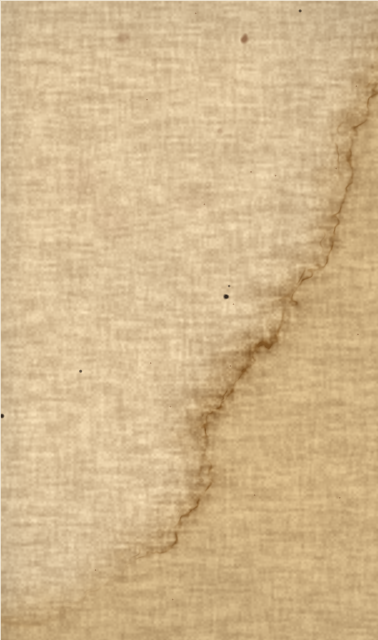
Reproduce this texture procedurally as a Shadertoy shader.

```glsl
#define PALE vec3(0.868, 0.768, 0.612)
#define TANNED vec3(0.815, 0.693, 0.500)
#define STAIN_INK vec3(0.47, 0.29, 0.09)
#define WEFT_SCALE vec2(36.0, 175.0)
#define WARP_SCALE vec2(190.0, 48.0)
#define WEAVE_DEPTH 0.25
#define HALO_LEFT 0.036
#define HALO_RIGHT 0.014
#define LINE_WIDTH 0.0027
#define EDGE_JAG 0.024
#define FRAY 0.010
#define FLECK_CELLS 24.0

float hash(vec2 p) {
    return fract(sin(dot(p, vec2(127.1, 311.7))) * 43758.5453);
}

float noise(vec2 p) {
    vec2 i = floor(p), f = fract(p);
    f = f * f * (3.0 - 2.0 * f);
    return mix(mix(hash(i), hash(i + vec2(1, 0)), f.x),
               mix(hash(i + vec2(0, 1)), hash(i + vec2(1, 1)), f.x), f.y);
}

float fbm(vec2 p) {
    float sum = 0.0, amp = 0.5;
    for (int i = 0; i < 4; i++) {
        sum += amp * noise(p);
        p = p * 2.03 + 17.3;
        amp *= 0.5;
    }
    return sum / 0.9375;
}

float segmentDistance(vec2 p, vec2 a, vec2 b) {
    vec2 ab = b - a;
    return length(p - a - ab * clamp(dot(p - a, ab) / dot(ab, ab), 0.0, 1.0));
}

// Distance to the tide line, positive on its right side
float tideLine(vec2 p) {
    const int COUNT = 17;
    vec2 path[COUNT] = vec2[COUNT](
        vec2(0.66, 0.98), vec2(0.592, 0.866), vec2(0.553, 0.785), vec2(0.547, 0.746),
        vec2(0.523, 0.629), vec2(0.501, 0.586), vec2(0.469, 0.551), vec2(0.427, 0.473),
        vec2(0.384, 0.427), vec2(0.320, 0.336), vec2(0.315, 0.297), vec2(0.337, 0.253),
        vec2(0.306, 0.203), vec2(0.267, 0.154), vec2(0.221, 0.135), vec2(0.13, 0.056),
        vec2(-0.03, 0.022));
    float dist = 1e3, edgeX = p.y > 0.5 ? 0.66 : -0.03;
    for (int i = 0; i < COUNT - 1; i++) {
        vec2 a = path[i], b = path[i + 1];
        dist = min(dist, segmentDistance(p, a, b));
        if (p.y <= a.y && p.y > b.y) edgeX = mix(a.x, b.x, (a.y - p.y) / (a.y - b.y));
    }
    return p.x > edgeX ? dist : -dist;
}

// Soft round mark
float spot(vec2 p, vec2 centre, float radius) {
    return 1.0 - smoothstep(0.2 * radius, radius, length(p - centre));
}

// Crossed threads, centred on zero
float weave(vec2 p) {
    vec2 q = p + 0.006 * vec2(noise(p * 40.0), noise(p * 30.0 + 9.0));
    float weft = noise(q * WEFT_SCALE) + 0.45 * noise(q * WEFT_SCALE * vec2(0.45, 0.6) + 31.0);
    float warp = noise(q * WARP_SCALE + 57.0);
    float grain = noise(p * 256.0);
    return 0.5 * (weft - 0.725) + 0.36 * (warp - 0.5) + 0.36 * (grain - 0.5);
}

// Sparse random flecks, one candidate per cell
float flecks(vec2 p) {
    vec2 cell = floor(p * FLECK_CELLS), local = fract(p * FLECK_CELLS);
    vec2 centre = 0.2 + 0.6 * vec2(hash(cell + 11.0), hash(cell + 23.0));
    return step(0.95, hash(cell + 4.7)) * spot(local, centre, 0.05);
}

void mainImage(out vec4 fragColor, in vec2 fragCoord) {
    vec2 p = fragCoord / iResolution.y;
    float width = iResolution.x / iResolution.y;
    float cloud = fbm(p * 9.0);
    float thread = weave(p);

    // Base tone, split by the tide line
    vec2 jag = vec2(fbm(p * 28.0), fbm(p * 28.0 + 71.0)) - 0.5;
    vec2 fray = vec2(noise(p * 95.0 + 13.0), noise(p * 95.0 + 47.0)) - 0.5;
    float tide = tideLine(p + EDGE_JAG * jag + FRAY * fray);
    float side = smoothstep(-0.07, 0.03, tide);
    vec3 color = mix(PALE, TANNED, 0.9 * side);
    color *= 1.0 + 0.06 * (cloud - 0.5);
    color *= 1.0 - 0.05 * smoothstep(0.85, 1.0, p.y) - 0.045 * smoothstep(0.3, 0.0, p.y);
    color *= 1.0 - 0.05 * smoothstep(0.05, 0.0, p.x) - 0.05 * smoothstep(0.4, width, p.x) * p.y;

    // Stain halo and its broken double rim
    float strength = mix(0.25, 1.0, smoothstep(0.115, 0.155, p.y));
    float halo = exp(-abs(tide) / (tide < 0.0 ? HALO_LEFT : HALO_RIGHT));
    float heavy = 0.75 + 0.45 * exp(-pow((p.y - 0.41) / 0.12, 2.0));
    float blotch = max(0.2 + 1.5 * fbm(p * vec2(32.0, 48.0) + 5.0) - 1.1 * thread, 0.0);
    float broken = smoothstep(0.25, 0.75, noise(p * 75.0));
    float rim = exp(-pow(tide / LINE_WIDTH, 2.0)) * (0.2 + 0.8 * broken);
    float strand = tide + 0.013 + 0.03 * (noise(p * 24.0 + 3.0) - 0.5);
    float inner = exp(-pow(strand / LINE_WIDTH, 2.0)) * smoothstep(0.4, 0.8, noise(p * 60.0 + 8.0));
    float stain = strength * (0.40 * halo * heavy * blotch + 0.36 * rim + 0.26 * inner);
    color = mix(color, STAIN_INK, clamp(stain, 0.0, 0.85));

    // Brown rim pooled in the lower left corner
    float pool = p.y - 0.027 - 0.03 * smoothstep(0.05, 0.16, p.x) + 0.016 * jag.y;
    color = mix(color, STAIN_INK, 0.22 * exp(-pow(pool / 0.006, 2.0)) * smoothstep(0.17, 0.0, p.x));

    // Faint bruises in the cloth
    vec2 soft = p + 0.05 * jag;
    float bruise = spot(soft, vec2(0.125, 0.715), 0.045) + spot(soft, vec2(0.175, 0.655), 0.04)
                 + 0.6 * spot(soft, vec2(0.06, 0.74), 0.03) + 0.6 * spot(soft, vec2(0.305, 0.69), 0.04);
    color = mix(color, vec3(0.70, 0.54, 0.42), 0.17 * bruise);

    // Thread relief, with warm shadows
    color *= 1.0 + WEAVE_DEPTH * thread * vec3(0.85, 1.05, 1.3);

    // Specks with ragged outlines
    vec2 s = p + 0.5 * FRAY * fray;
    float brown = 0.7 * spot(s, vec2(0.383, 0.939), 0.009) + 0.3 * spot(s, vec2(0.193, 0.941), 0.014)
                + 0.3 * spot(s, vec2(0.345, 0.796), 0.008) + 0.4 * flecks(p);
    float black = spot(s, vec2(0.353, 0.536), 0.0055) + spot(p, vec2(0.003, 0.350), 0.005)
                + 0.7 * spot(p, vec2(0.469, 0.983), 0.0035) + 0.7 * spot(p, vec2(0.126, 0.420), 0.0035)
                + 0.5 * spot(p, vec2(0.358, 0.553), 0.003);
    color = mix(color, vec3(0.48, 0.30, 0.18), min(brown, 0.8));
    color = mix(color, vec3(0.14, 0.10, 0.07), min(black, 0.92));

    // Pale trim along the left and top
    float trim = 1.0 - smoothstep(0.0008, 0.0025, min(p.x, 1.0 - p.y));
    color = mix(color, vec3(0.95, 0.92, 0.86), 0.8 * trim);
    fragColor = vec4(clamp(color, 0.0, 1.0), 1.0);
}
```
